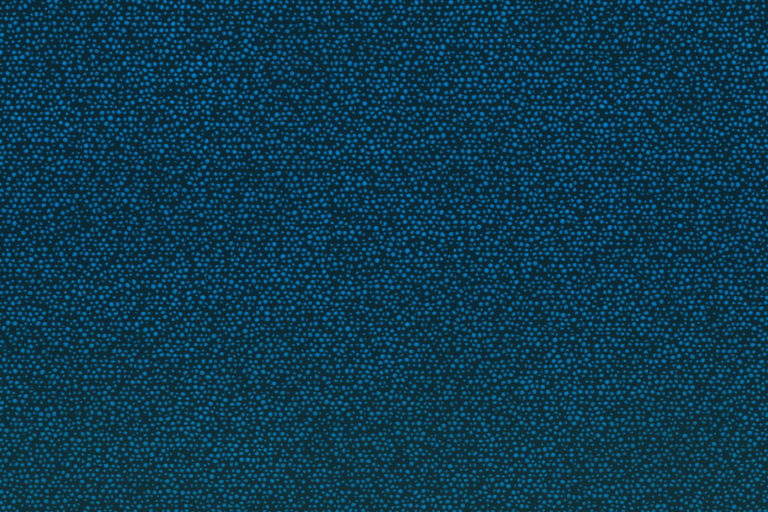
Reproduce this texture procedurally as a WebGL 2 fragment shader.

```glsl
#version 300 es
precision highp float;

uniform vec2 u_resolution;
out vec4 fragColor;

const float BEADS_PER_HEIGHT = 79.0;
const float ROW_PITCH = 0.87;          // row spacing of the staggered lattice
const float JITTER = 0.56;             // scatter of the bead centres
const float RADIUS_MIN = 0.34;
const float RADIUS_MAX = 0.54;
const float GROOVE_EDGE = 0.015;       // height where a bead leaves the groove
const float BEAD_TOP = 0.35;           // height where a bead is fully lit
const float TOP_LIGHT = 0.16;          // extra light on the upper flank
const float FORESHORTEN = 0.05;        // flattening towards the bottom
const float WARP = 0.35;
const float PATCH_CONTRAST = 0.16;
const int SAMPLES = 2;                 // antialiasing grid per axis

const vec3 GROOVE_UPPER = vec3(0.042, 0.152, 0.196);
const vec3 GROOVE_LOWER = vec3(0.064, 0.180, 0.205);
const vec3 BEAD_UPPER = vec3(0.005, 0.465, 0.740);
const vec3 BEAD_LOWER = vec3(0.010, 0.450, 0.655);

vec3 hash3(vec2 cell) {
    vec3 q = fract(vec3(cell.xyx) * vec3(0.1031, 0.1030, 0.0973));
    q += dot(q, q.yxz + 33.33);
    return fract((q.xxy + q.yzz) * q.zyx);
}

float gradientNoise(vec2 p) {
    vec2 i = floor(p);
    vec2 f = p - i;
    vec2 u = f * f * f * (f * (f * 6.0 - 15.0) + 10.0);
    vec4 corner;
    for (int k = 0; k < 4; k++) {
        vec2 o = vec2(k & 1, k >> 1);
        float angle = 6.2832 * hash3(i + o + 71.0).x;
        corner[k] = dot(vec2(cos(angle), sin(angle)), f - o);
    }
    return mix(mix(corner.x, corner.y, u.x), mix(corner.z, corner.w, u.x), u.y);
}

// Light on the pebbled surface: 0 in the grooves, about 1 on bead tops.
float beadLight(vec2 p) {
    float row = floor(p.y / ROW_PITCH);
    float nearest = 9.0;
    float second = 9.0;
    vec2 toBead = vec2(0.0);
    float tone = 0.0;
    for (int dy = -2; dy <= 2; dy++) {
        float y = row + float(dy);
        float stagger = 0.5 * mod(y, 2.0);
        float column = floor(p.x - stagger);
        for (int dx = -1; dx <= 1; dx++) {
            vec2 cell = vec2(column + float(dx), y);
            vec3 rnd = hash3(cell + 211.0);
            vec2 centre = cell + 0.5 + JITTER * (rnd.xy - 0.5);
            centre = vec2(centre.x + stagger, centre.y * ROW_PITCH);
            float d = length(p - centre) - mix(RADIUS_MIN, RADIUS_MAX, rnd.z);
            if (d < nearest) {
                second = nearest;
                nearest = d;
                toBead = p - centre;
                tone = fract(rnd.z * 17.0 + rnd.x);
            } else {
                second = min(second, d);
            }
        }
    }
    // Round outline, flattened where neighbouring beads press together
    float height = min(0.5 * (second - nearest), -nearest);
    float dome = smoothstep(GROOVE_EDGE, BEAD_TOP, height);
    return dome * (0.92 + 0.16 * tone + TOP_LIGHT * clamp(toBead.y * 3.0, -1.0, 1.0));
}

void main() {
    // Average sub-pixel samples of the beads
    float light = 0.0;
    for (int k = 0; k < SAMPLES * SAMPLES; k++) {
        vec2 sub = (vec2(k % SAMPLES, k / SAMPLES) + 0.5) / float(SAMPLES) - 0.5;
        vec2 uv = (gl_FragCoord.xy + sub) / u_resolution.y;
        float below = 1.0 - uv.y;
        uv.y -= FORESHORTEN * below * below;
        vec2 p = uv * BEADS_PER_HEIGHT;
        p += WARP * vec2(gradientNoise(p * 0.3), gradientNoise(p * 0.3 + 37.0));
        light += beadLight(p);
    }
    light /= float(SAMPLES * SAMPLES);

    // Soft patches and the change of tone down the sheet
    vec2 uv = gl_FragCoord.xy / u_resolution.y;
    float patches = gradientNoise(uv * 4.0 + 5.0) + 0.6 * gradientNoise(uv * 13.0 + 19.0);
    light *= 1.0 + PATCH_CONTRAST * patches;
    float lower = 1.0 - smoothstep(0.0, 0.6, uv.y);
    vec3 groove = mix(GROOVE_UPPER, GROOVE_LOWER, lower);
    vec3 bead = mix(BEAD_UPPER, BEAD_LOWER, lower);
    fragColor = vec4(clamp(mix(groove, bead, light), 0.0, 1.0), 1.0);
}
```
